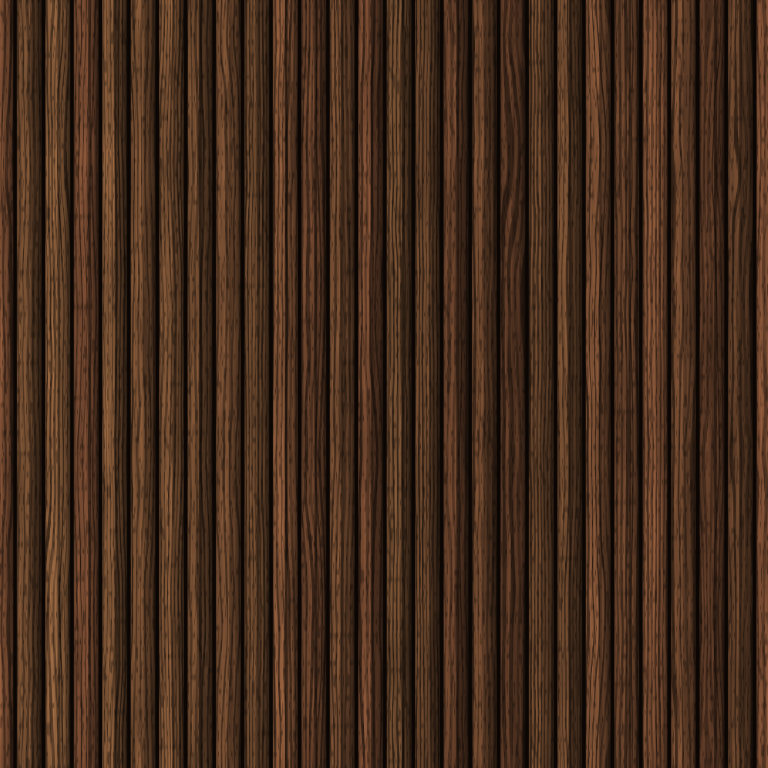
Give the GLSL for this texture, as a WebGL 2 fragment shader.

```glsl
#version 300 es
precision highp float;
// Narrow vertical walnut slats with dark grooves, wavy grain lines and fine fibres.

uniform vec2 u_resolution;
out vec4 outColor;

const float SLATS = 27.0;          // slats across the canvas
const float OFFSET = 0.53;         // position of the first groove, in slats
const float GROOVE = 0.055;        // half width of a groove, in slats
const float LEDGE = 0.57;          // where the shaded side of a slat begins
const float GRAIN_MIN = 4.0;       // grain lines per slat
const float GRAIN_MAX = 8.0;
const float GRAIN_DEPTH = 0.66;
const float FIBRE_DEPTH = 0.42;
const vec3 GROOVE_COLOR = vec3(0.045, 0.025, 0.013);
const vec3 TAN_WOOD = vec3(0.56, 0.385, 0.245);
const vec3 RED_WOOD = vec3(0.49, 0.305, 0.205);

float hash(vec2 p) {
    return fract(sin(dot(p, vec2(12.9898, 78.233))) * 43758.5453);
}

// Value noise that repeats vertically after the given number of rows.
float noise(vec2 p, float rows) {
    vec2 i = floor(p), f = fract(p);
    f = f * f * (3.0 - 2.0 * f);
    float y0 = mod(i.y, rows), y1 = mod(i.y + 1.0, rows);
    return mix(mix(hash(vec2(i.x, y0)), hash(vec2(i.x + 1.0, y0)), f.x),
               mix(hash(vec2(i.x, y1)), hash(vec2(i.x + 1.0, y1)), f.x), f.y);
}

// Noise in a layer of its own for each slat, stretched along the slat.
float slatNoise(float id, float across, float y, float rows) {
    return noise(vec2(across + id * 41.0, y * rows), rows);
}

// Dark grain lines of uneven width: 1 on a line, 0 between lines.
float grainLines(float f, float y, float id) {
    float figure = pow(hash(vec2(id, 3.0)), 3.0);
    float count = mix(GRAIN_MIN, GRAIN_MAX, hash(vec2(id, 5.0)));
    float g = f * count
        + (0.8 + 2.6 * figure) * slatNoise(id + 31.0, f * 1.5, y, 5.0)
        + 0.5 * slatNoise(id + 62.0, f * 3.0, y, 17.0);
    float line = floor(g);
    float blur = min(fwidth(g), 0.4);
    float halfWidth = mix(0.07, 0.24, hash(vec2(line, id + 7.0)));
    float strength = mix(0.45, 1.0, hash(vec2(line, id + 11.0)))
        * mix(0.6, 1.0, slatNoise(id + 93.0, g, y, 23.0));
    float d = abs(fract(g) - 0.5);
    return strength * (1.0 - smoothstep(halfWidth - blur * 0.5, halfWidth + blur * 0.5 + 0.06, d));
}

// Light on the slat: bright left side, ledge line, darker right side.
float slatShade(float f, float id, float pixel) {
    float ledge = LEDGE + 0.16 * (hash(vec2(id, 13.0)) - 0.5);
    float depth = mix(0.08, 0.42, hash(vec2(id, 17.0)));
    float lineDepth = 0.6 * hash(vec2(id, 19.0));
    float shade = mix(0.78, 1.0, smoothstep(0.04, 0.2, f));
    shade *= 1.0 - depth * smoothstep(ledge - 0.08, ledge + 0.08, f);
    shade *= 1.0 - 0.5 * smoothstep(0.68, 0.97, f);
    return shade * (1.0 - lineDepth * (1.0 - smoothstep(0.02, 0.04 + pixel, abs(f - ledge))));
}

void main() {
    vec2 uv = gl_FragCoord.xy / u_resolution;
    float pixel = SLATS / u_resolution.x;
    float s = uv.x * SLATS - OFFSET;
    float id = mod(floor(s), SLATS);
    float f = fract(s);

    // Tone of each slat, with soft mottling along its length
    vec3 wood = mix(RED_WOOD, TAN_WOOD, hash(vec2(id, 23.0)));
    wood *= mix(0.76, 1.08, hash(vec2(id, 29.0)));
    wood *= 0.88 + 0.16 * slatNoise(id + 124.0, f * 2.0, uv.y, 9.0)
                 + 0.10 * slatNoise(id + 155.0, f, uv.y, 40.0);

    // Grain lines, long fibres and short pores
    float fibre = slatNoise(id + 186.0, f * 17.0, uv.y, 14.0);
    float pores = slatNoise(id + 217.0, f * 20.0, uv.y, 110.0);
    wood *= 1.0 - GRAIN_DEPTH * grainLines(f, uv.y, id);
    wood *= 1.0 - FIBRE_DEPTH * (0.55 * fibre + 0.75 * smoothstep(0.5, 1.0, pores));

    // Grooves between the slats
    float edge = min(f, 1.0 - f);
    float face = smoothstep(GROOVE - pixel * 0.5, GROOVE + pixel * 0.5 + 0.02, edge);
    vec3 color = mix(GROOVE_COLOR, wood * slatShade(f, id, pixel) + GROOVE_COLOR * 0.6, face);
    outColor = vec4(color, 1.0);
}
```
